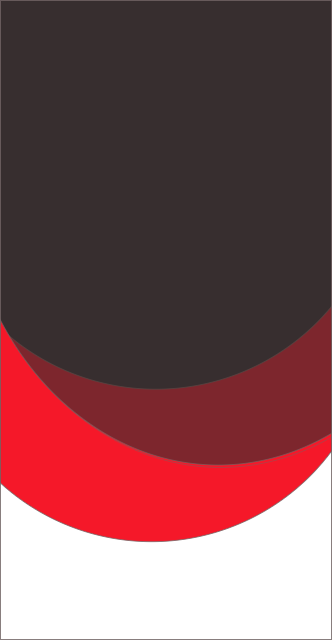
Write a Shadertoy shader that draws this background.

```glsl
// Layout, in units of the canvas height
const float ASPECT = 0.5190;
const vec2 PAPER_CENTER = vec2(0.2370, 0.5039);
const vec2 PAPER_RADII = vec2(0.3503);
const vec2 SLATE_CENTER = vec2(0.2435, 0.7487);
const vec2 SLATE_RADII = vec2(0.3568);
const vec2 BAND_CENTER = vec2(0.3411, 0.7574);
const vec2 BAND_RADII = vec2(0.4021, 0.4840);
const vec2 ECHO_SHIFT = vec2(0.0035, -0.0038);
const float LINE_HALF_WIDTH = 0.0007;
const float FRAME_WIDTH = 0.0013;

// Palette
const vec3 SLATE = vec3(0.215, 0.180, 0.184);
const vec3 MAROON = vec3(0.490, 0.150, 0.176);
const vec3 RED = vec3(0.962, 0.094, 0.160);
const vec3 PAPER = vec3(1.0);
const vec3 LINE_GRAY = vec3(0.44, 0.39, 0.39);
const vec3 LINE_DIM = vec3(0.34, 0.27, 0.26);

// Approximate signed distance to a bowl: a lower half ellipse, open upward
float bowl(vec2 p, vec2 center, vec2 radii) {
    vec2 q = p - center;
    q.y = min(q.y, 0.0);
    float k = length(q / radii);
    float slope = length(q / (radii * radii));
    return k * (k - 1.0) / max(slope, 1e-4);
}

// Antialiased coverage of the negative side of a distance
float fill(float d, float pixel) {
    return clamp(0.5 - d / pixel, 0.0, 1.0);
}

float stroke(float d, float pixel) {
    return fill(abs(d) - LINE_HALF_WIDTH, pixel);
}

void mainImage(out vec4 fragColor, in vec2 fragCoord) {
    vec2 p = fragCoord / iResolution.xy * vec2(ASPECT, 1.0);
    float pixel = 1.0 / iResolution.y;

    float paperEdge = bowl(p, PAPER_CENTER, PAPER_RADII);
    float bandEdge = bowl(p, BAND_CENTER, BAND_RADII);
    float echoEdge = bowl(p, BAND_CENTER + ECHO_SHIFT, BAND_RADII);
    float slateEdge = bowl(p, SLATE_CENTER, SLATE_RADII);

    // Red bowl on white paper
    vec3 color = mix(PAPER, RED, fill(paperEdge, pixel));
    color = mix(color, LINE_GRAY, 0.8 * stroke(paperEdge, pixel));
    color = mix(color, LINE_GRAY, 0.45 * stroke(echoEdge, pixel));

    // Maroon crescent and the slate bowl, both cut by the band edge
    vec3 inner = mix(MAROON, SLATE, fill(slateEdge, pixel));
    inner = mix(inner, LINE_DIM, 0.8 * stroke(slateEdge, pixel));
    color = mix(color, inner, fill(bandEdge, pixel));
    color = mix(color, LINE_GRAY, 0.7 * stroke(bandEdge, pixel));

    // Thin frame
    vec2 inset = min(p, vec2(ASPECT, 1.0) - p);
    float frame = fill(min(inset.x, inset.y) - FRAME_WIDTH, pixel);
    color = mix(color, LINE_GRAY, frame);

    fragColor = vec4(color, 1.0);
}
```
